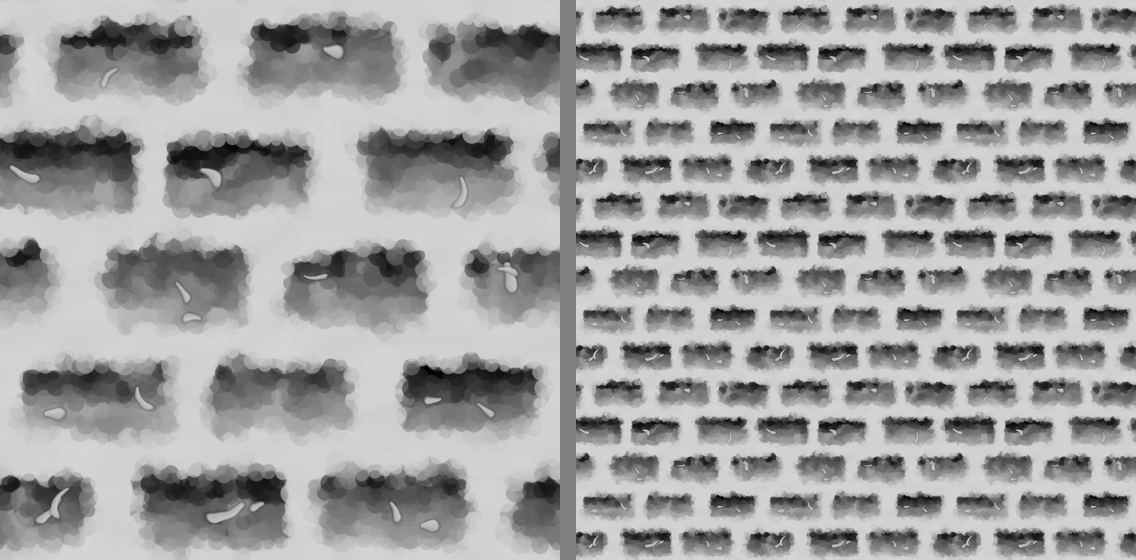
Left, the tile; right, the same tile 3 across and 3 down.
Give the GLSL for this texture map, as a Shadertoy shader.

```glsl
#define BRICKS vec2(3.0, 5.0)
#define ROW_SHIFT 0.6
#define HALF_SIZE vec2(0.135, 0.073)
#define CORNER 0.034
#define WARP 0.018
#define MORTAR 0.82
#define FACE 0.47
#define CREVICE 0.05
#define DAB_OPACITY 0.6

struct Brick {
    vec2 id;      // wrapped column and row
    vec2 pos;     // offset from the brick centre, canvas units
    vec2 extent;  // half width and half height
    float dist;   // signed distance to the outline
};

vec3 hash(vec2 cell, float seed) {
    uvec3 v = uvec3(vec3(cell, seed)) * 1664525u + 1013904223u;
    v.x += v.y * v.z; v.y += v.z * v.x; v.z += v.x * v.y;
    v ^= v >> 16u;
    v.x += v.y * v.z; v.y += v.z * v.x; v.z += v.x * v.y;
    return vec3(v >> 8u) / 16777216.0;
}

float corner(vec2 cell, vec2 offset, vec2 period, float seed) {
    float a = 6.2832 * hash(mod(cell, period), seed).x;
    return dot(vec2(cos(a), sin(a)), offset);
}

// Gradient noise that wraps over the unit square
float noise(vec2 uv, vec2 period, float seed) {
    vec2 p = uv * period, i = floor(p), f = p - i;
    vec2 u = f * f * f * (f * (f * 6.0 - 15.0) + 10.0), e = vec2(1.0, 0.0);
    float low = mix(corner(i, f, period, seed),
                    corner(i + e, f - e, period, seed), u.x);
    float high = mix(corner(i + e.yx, f - e.yx, period, seed),
                     corner(i + 1.0, f - 1.0, period, seed), u.x);
    return mix(low, high, u.y);
}

// Running bond with a warped outline and a slightly different size per brick
Brick brickAt(vec2 uv) {
    uv += WARP * vec2(noise(uv, vec2(8.0, 10.0), 1.0), noise(uv, vec2(9.0, 8.0), 2.0));
    vec2 p = uv * BRICKS + vec2(-0.62, 0.053);
    p.x += ROW_SHIFT * floor(p.y);
    Brick b;
    b.id = mod(floor(p), BRICKS);
    vec3 r = hash(b.id, 3.0) - 0.5;
    b.pos = (fract(p) - 0.5) / BRICKS - r.xy * vec2(0.02, 0.012);
    b.extent = HALF_SIZE * (1.0 + vec2(0.1, 0.12) * r.zx);
    vec2 q = abs(b.pos) - b.extent + CORNER;
    b.dist = length(max(q, 0.0)) + min(max(q.x, q.y), 0.0) - CORNER;
    return b;
}

float tone(vec2 uv) {
    Brick b = brickAt(uv);
    float broad = noise(uv, vec2(11.0, 19.0), 4.0);
    float fine = noise(uv, vec2(29.0, 37.0), 5.0);
    float mortar = MORTAR + 0.03 * broad;
    float dist = b.dist + 0.012 * fine + 0.008 * broad;
    if (dist > 0.006) return mortar;

    vec3 r = hash(b.id, 6.0);
    float height = b.pos.y / b.extent.y;
    float inside = smoothstep(-0.006, -0.022, dist);
    float face = FACE + 0.14 * (r.x - 0.5) + 0.24 * broad + 0.14 * fine;

    // Shade under the upper edge, pale dust along the lower one
    face -= mix(0.1, 0.32, r.y) * inside * smoothstep(-0.1, 0.6, height + 0.6 * broad);
    face += 0.17 * smoothstep(-0.1, -0.9, height + 0.4 * fine);

    // Black hollows and smears of mortar
    float hollow = smoothstep(0.27, 0.43, 0.46 * height + 0.6 * broad + 0.12 * (r.z - 0.5));
    face = mix(face, CREVICE, 0.9 * hollow * inside);
    float smear = smoothstep(0.22, 0.42, noise(uv, vec2(13.0, 17.0), 7.0));
    face = mix(face, 0.7, 0.65 * smear);
    return mix(mortar, face, smoothstep(0.004, -0.019, dist));
}

// Overlapping round dabs, each filled with the tone at its centre
float paintDabs(float value, vec2 uv, float count, float seed) {
    vec2 p = uv * count, base = floor(p);
    for (int y = -1; y <= 1; y++)
    for (int x = -1; x <= 1; x++) {
        vec2 cell = base + vec2(x, y);
        vec3 r = hash(mod(cell, count), seed);
        vec2 centre = cell + 0.15 + 0.7 * r.xy;
        float radius = mix(0.5, 0.95, r.z);
        float cover = smoothstep(radius, radius - 0.14, length(p - centre));
        if (cover > 0.0) value = mix(value, tone(centre / count), DAB_OPACITY * cover);
    }
    return value;
}

// Bent flakes and drips of mortar with a shaded side
float addFlakes(float value, vec2 uv) {
    Brick b = brickAt(uv);
    float edge = 1.5 / iResolution.y;
    for (int k = 0; k < 2; k++) {
        vec3 r = hash(b.id, 20.0 + float(k)), s = hash(b.id, 30.0 + float(k));
        if (r.z < 0.35) continue;
        float a = 3.1416 * s.x, reach = mix(0.008, 0.025, s.y);
        vec2 q = mat2(cos(a), sin(a), -sin(a), cos(a)) * (b.pos - (r.xy - 0.5) * 1.25 * b.extent);
        q.y += (s.z - 0.5) * 36.0 * q.x * q.x + 0.004 * noise(uv, vec2(41.0), 8.0);
        float width = mix(0.003, 0.008, fract(7.0 * s.z)) * (1.0 + 0.4 * q.x / reach);
        float d = length(vec2(q.x - clamp(q.x, -reach, reach), q.y)) - width;
        value *= 1.0 - 0.22 * smoothstep(0.006, 0.0, d) * smoothstep(0.0, -0.02, b.dist);
        float shade = 0.76 + 0.07 * clamp(q.y / width, -1.0, 1.0);
        value = mix(value, shade, 0.92 * smoothstep(edge, -edge, d));
    }
    return value;
}

void mainImage(out vec4 fragColor, in vec2 fragCoord) {
    vec2 uv = fragCoord / iResolution.xy;
    float value = paintDabs(tone(uv), uv, 29.0, 11.0);
    value = paintDabs(value, uv, 47.0, 12.0);
    value = addFlakes(value, uv);
    fragColor = vec4(vec3(clamp(value, 0.0, 1.0)), 1.0);
}
```
